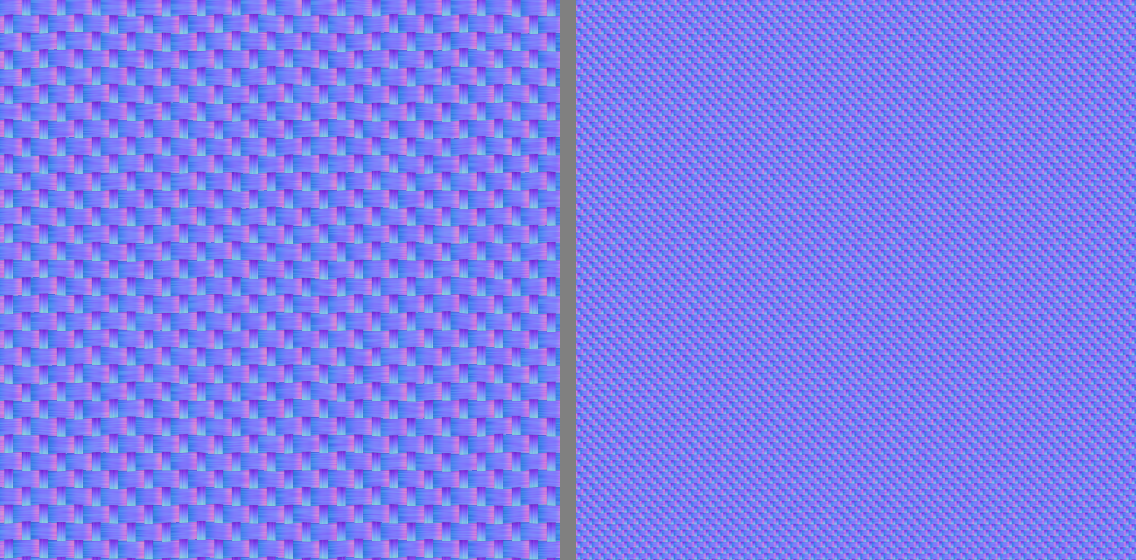
Left, the tile; right, the same tile 3 across and 3 down.
Reproduce this texture map procedurally as a Shadertoy shader.

```glsl
// Tangent-space normal map of a plain basket weave: wide horizontal bands under narrow upright strips.

float hash(vec2 p) {
    return fract(sin(dot(p, vec2(127.1, 311.7))) * 43758.5453);
}

// Value noise that wraps after a whole number of cells
float wrapNoise(vec2 p, vec2 period) {
    vec2 i = floor(p), f = fract(p);
    f = f * f * (3.0 - 2.0 * f);
    vec2 a = mod(i, period), b = mod(i + 1.0, period);
    return mix(mix(hash(a), hash(vec2(b.x, a.y)), f.x),
               mix(hash(vec2(a.x, b.y)), hash(b), f.x), f.y);
}

// Packs a slope into a normal colour
vec3 encodeNormal(vec2 slope) {
    float z = sqrt(max(0.0, 1.0 - 1.15 * dot(slope, slope)));
    return vec3(0.5 + 0.5 * slope, 0.5 + 0.485 * z);
}

// Horizontal band: d is the offset from the middle of its visible float
vec3 bandColor(vec2 d, vec2 p, float seed) {
    float fibre = wrapNoise(p * vec2(1.0, 14.0), vec2(32.0, 448.0)) - 0.5;
    float strand = wrapNoise(p * vec2(1.5, 7.0) + 7.0, vec2(48.0, 224.0)) - 0.5;
    float bend = 0.58 * smoothstep(0.2, 0.68, d.x)
               - 0.56 * smoothstep(0.02, 0.85, -d.x);
    vec2 slope = vec2(bend * (0.9 + 0.2 * seed), -0.02);
    slope.x += 0.16 * fibre * smoothstep(0.1, 0.6, abs(d.x));
    slope.y += 0.24 * fibre + 0.12 * strand;
    slope.y += 0.22 * sign(d.y) * smoothstep(0.41, 0.5, abs(d.y));
    slope.y += 0.05 * smoothstep(0.2, 0.7, -d.x);
    return encodeNormal(slope);
}

// Upright strip: d is the offset from its centre
vec3 stripColor(vec2 d, vec2 p, float seed) {
    float fibre = wrapNoise(p * vec2(14.0, 0.5), vec2(448.0, 16.0)) - 0.5;
    vec2 slope = vec2(0.24 * fibre, 1.2 * d.y - 0.02 + 0.06 * (seed - 0.5));
    slope.x += 0.1 * sign(d.x) * smoothstep(0.19, 0.25, abs(d.x));
    slope.y += 0.14 * fibre;
    return encodeNormal(slope);
}

void mainImage(out vec4 fragColor, in vec2 fragCoord) {
    vec2 uv = fragCoord / iResolution.xy;
    float aa = 32.0 / iResolution.y;

    // 32 columns by 32 rows, counted from the top, with gently wavy rows
    vec2 p = vec2(uv.x, 1.0 - uv.y) * 32.0 + vec2(0.0, 0.125);
    vec2 t = 6.2831853 * uv;
    p.y += 0.025 * sin(3.0 * t.x + 2.0 * t.y) + 0.02 * sin(7.0 * t.x - 5.0 * t.y)
         + 0.06 * (wrapNoise(uv * vec2(32.0, 16.0), vec2(32.0, 16.0)) - 0.5);
    vec2 cell = floor(p);

    // Bands float over every second column
    float along = p.x + 0.5 - cell.y;
    vec2 bandId = mod(vec2(floor(along / 2.0), cell.y), vec2(16.0, 32.0));
    vec2 bandPos = vec2(mod(along, 2.0) - 1.0, fract(p.y) - 0.5);
    vec3 color = bandColor(bandPos, p, hash(bandId));

    // Thin broken seam between rows
    float seam = smoothstep(0.5 - max(aa, 0.06), 0.5, abs(bandPos.y));
    float gap = wrapNoise(p * vec2(2.0, 1.0) + 0.5, vec2(64.0, 32.0));
    color = mix(color, vec3(0.3, 0.46, 0.76), (0.15 + 0.4 * gap) * seam);

    // Strips cross every second row and overlap the neighbouring bands
    float down = p.y - 0.5 - cell.x;
    vec2 stripId = mod(vec2(cell.x, floor(down / 2.0)), vec2(32.0, 16.0));
    float seed = hash(stripId + 41.0);
    vec2 stripPos = vec2(fract(p.x) - 0.5, mod(down, 2.0) - 1.0 + 0.04 * (seed - 0.5));
    vec2 edge = abs(stripPos) - vec2(0.25, 0.54);
    float dist = max(edge.x, edge.y);
    vec3 strip = stripColor(stripPos, p, seed);
    strip = mix(strip, vec3(0.38, 0.45, 0.8), 0.2 * smoothstep(-0.04, 0.0, dist));
    color *= 1.0 - 0.05 * (1.0 - smoothstep(0.0, 0.06, dist));
    color = mix(color, strip, 1.0 - smoothstep(-0.5 * aa, 0.5 * aa, dist));

    fragColor = vec4(color, 1.0);
}
```
